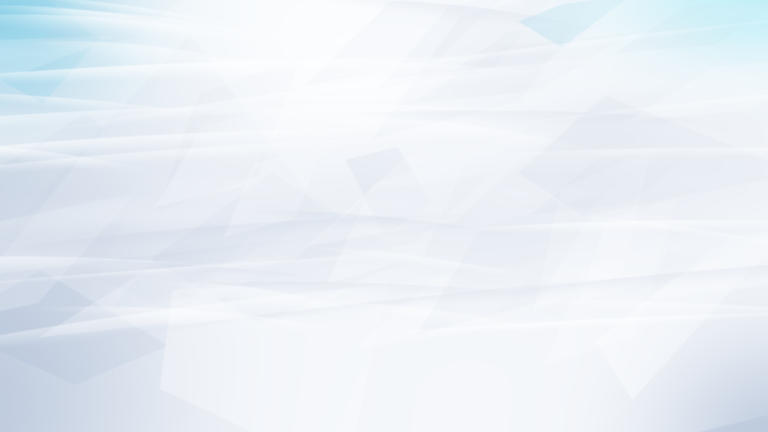
This background is drawn by a Shadertoy shader. Its source:

```glsl
const vec3 PAPER = vec3(0.960, 0.969, 0.982);
const vec3 WHITE = vec3(0.990, 0.995, 1.000);
const vec3 SLATE = vec3(0.690, 0.750, 0.840);
const vec3 SKY = vec3(0.500, 0.800, 0.900);
const vec3 AQUA = vec3(0.700, 0.930, 0.970);

vec2 hash2(vec2 p) {
    vec3 q = fract(p.xyx * vec3(0.1031, 0.1030, 0.0973));
    q += dot(q, q.yzx + 33.33);
    return fract((q.xx + q.yz) * q.zy);
}

float gradientNoise(vec2 p) {
    vec2 i = floor(p), f = fract(p);
    vec2 u = f * f * (3.0 - 2.0 * f);
    vec2 e = vec2(0.0, 1.0);
    float a = dot(hash2(i) * 2.0 - 1.0, f);
    float b = dot(hash2(i + e.yx) * 2.0 - 1.0, f - e.yx);
    float c = dot(hash2(i + e.xy) * 2.0 - 1.0, f - e.xy);
    float d = dot(hash2(i + e.yy) * 2.0 - 1.0, f - e.yy);
    return mix(mix(a, b, u.x), mix(c, d, u.x), u.y);
}

float glow(vec2 p, vec2 center, vec2 size) {
    vec2 q = (p - center) / size;
    return exp(-dot(q, q));
}

// Positive on the right-hand side of the line from a to b
float side(vec2 p, vec2 a, vec2 b) {
    vec2 e = b - a, q = p - a;
    return (e.y * q.x - e.x * q.y) / length(e);
}

// Clockwise convex quad whose opacity falls from a toward c
float facet(vec2 p, vec2 a, vec2 b, vec2 c, vec2 d, float blur) {
    float inside = min(min(side(p, a, b), side(p, b, c)), min(side(p, c, d), side(p, d, a)));
    float along = clamp(dot(p - a, c - a) / dot(c - a, c - a), 0.0, 1.0);
    return smoothstep(-blur, blur, inside) * (1.0 - 0.6 * along);
}

// Long lens with a crisp upper edge and a soft lower one
float wisp(vec2 p, vec2 center, float tilt, vec2 size, float blur) {
    vec2 q = p - center;
    q.y -= q.x * tilt;
    float taper = max(1.0 - q.x * q.x / (size.x * size.x), 0.0);
    float h = size.y * taper;
    return taper * smoothstep(-blur, blur, h - q.y) * smoothstep(-h - blur, h + blur, q.y);
}

vec3 baseGradient(vec2 p, float right) {
    vec3 col = PAPER;
    col = mix(col, SLATE, 0.80 * glow(p, vec2(-0.10, 0.06), vec2(0.46, 0.42)));
    col = mix(col, SLATE, 0.34 * glow(p, vec2(-0.05, 0.60), vec2(0.45, 0.30)));
    col = mix(col, SLATE, 0.75 * glow(p, vec2(right + 0.04, -0.03), vec2(0.28, 0.24)));
    col = mix(col, SLATE, 0.16 * glow(p, vec2(1.40, 0.60), vec2(0.45, 0.22)));
    col = mix(col, SLATE, 0.13 * glow(p, vec2(0.80, 0.50), vec2(0.50, 0.16)));
    col = mix(col, WHITE, 0.80 * glow(p, vec2(0.82, 0.90), vec2(0.48, 0.28)));
    col = mix(col, SKY, 0.85 * glow(p, vec2(-0.02, 1.02), vec2(0.28, 0.24)));
    return mix(col, AQUA, 0.85 * glow(p, vec2(right, 1.03), vec2(0.32, 0.16)));
}

vec3 addFacets(vec3 col, vec2 p, float blur) {
    // Broad pale planes
    col = mix(col, SLATE, 0.09 * facet(p, vec2(0.0, 0.45), vec2(0.44, 0.92), vec2(0.75, 0.50), vec2(0.35, 0.30), blur));
    col = mix(col, SLATE, 0.10 * facet(p, vec2(0.35, 0.40), vec2(0.63, 0.60), vec2(0.95, 0.40), vec2(0.60, 0.25), blur));
    col = mix(col, SLATE, 0.14 * facet(p, vec2(0.80, 0.63), vec2(0.92, 0.66), vec2(1.00, 0.53), vec2(0.89, 0.455), blur));
    col = mix(col, SLATE, 0.12 * facet(p, vec2(1.20, 0.60), vec2(1.40, 0.78), vec2(1.85, 0.60), vec2(1.35, 0.50), blur));
    // Left side and corners
    col = mix(col, SLATE, 0.22 * facet(p, vec2(-0.10, 0.55), vec2(0.20, 0.74), vec2(0.24, 0.70), vec2(0.0, 0.40), blur));
    col = mix(col, SLATE, 0.38 * facet(p, vec2(-0.13, 0.245), vec2(0.093, 0.375), vec2(0.39, 0.20), vec2(0.174, 0.109), blur));
    col = mix(col, SKY, 0.25 * facet(p, vec2(-0.01, 0.82), vec2(-0.02, 1.10), vec2(0.23, 0.91), vec2(0.10, 0.76), blur));
    col = mix(col, SKY, 0.22 * facet(p, vec2(1.20, 0.95), vec2(1.30, 0.99), vec2(1.46, 1.01), vec2(1.30, 0.89), blur));
    col = mix(col, SLATE, 0.45 * facet(p, vec2(1.58, -0.01), vec2(1.80, 0.045), vec2(1.90, 0.0), vec2(1.80, -0.10), blur));
    // Light planes along the bottom
    col = mix(col, WHITE, 0.35 * facet(p, vec2(0.37, 0.10), vec2(0.40, 0.33), vec2(0.90, 0.35), vec2(0.80, -0.10), blur));
    return mix(col, WHITE, 0.40 * facet(p, vec2(1.38, 0.21), vec2(1.55, 0.35), vec2(1.85, 0.50), vec2(1.463, 0.074), blur));
}

// Small overlapping diamonds, alternating light and shade
vec3 addShards(vec3 col, vec2 p, float right, float blur) {
    for (int i = 0; i < 26; i++) {
        vec2 h = hash2(vec2(float(i), 7.0)), k = hash2(vec2(float(i), 19.0));
        vec2 center = vec2(h.x * right, 0.22 + 0.75 * h.y);
        vec2 axis = vec2(0.10 + 0.20 * k.x, 0.04 + 0.16 * k.y);
        vec2 across = vec2(-0.05, 0.07) * (0.5 + k.y);
        float mask = facet(p, center - axis, center + across, center + axis, center - across, blur);
        col = mix(col, i % 2 == 0 ? SLATE : WHITE, mask * (i % 2 == 0 ? 0.08 : 0.28));
    }
    return col;
}

vec3 addWisps(vec3 col, vec2 p, float right, float blur) {
    for (int i = 0; i < 34; i++) {
        vec2 h = hash2(vec2(float(i), 43.0)), k = hash2(vec2(float(i), 71.0));
        vec2 center = vec2(h.x * right, 0.24 + 0.74 * h.y);
        vec2 size = vec2(0.25 + 0.50 * k.x, 0.006 + 0.022 * k.y);
        float mask = wisp(p, center, 0.3 * (k.x - 0.5), size, blur);
        col = mix(col, i % 4 == 0 ? SLATE : WHITE, mask * (i % 4 == 0 ? 0.13 : 0.45));
    }
    // Dominant bright sweeps
    col = mix(col, WHITE, 0.70 * wisp(p, vec2(0.45, 0.835), 0.04, vec2(0.75, 0.020), blur));
    col = mix(col, WHITE, 0.60 * wisp(p, vec2(0.28, 0.665), 0.06, vec2(0.60, 0.018), blur));
    col = mix(col, WHITE, 0.65 * wisp(p, vec2(1.48, 0.475), 0.02, vec2(0.48, 0.014), blur));
    return mix(col, WHITE, 0.75 * wisp(p, vec2(1.36, 0.250), 0.05, vec2(0.58, 0.010), blur));
}

void mainImage(out vec4 fragColor, in vec2 fragCoord) {
    vec2 p = fragCoord / iResolution.y;
    float right = iResolution.x / iResolution.y, blur = 1.2 / iResolution.y;
    vec3 col = addFacets(baseGradient(p, right), p, blur);
    col = addShards(col, p, right, blur);
    // Stretched haze over the upper half
    float haze = gradientNoise(p * vec2(1.8, 8.0)) + 0.5 * gradientNoise(p * vec2(4.0, 19.0) + 5.0);
    col = mix(col, WHITE, smoothstep(-0.2, 0.6, haze) * 0.30 * smoothstep(0.15, 0.55, p.y));
    fragColor = vec4(addWisps(col, p, right, blur), 1.0);
}
```
